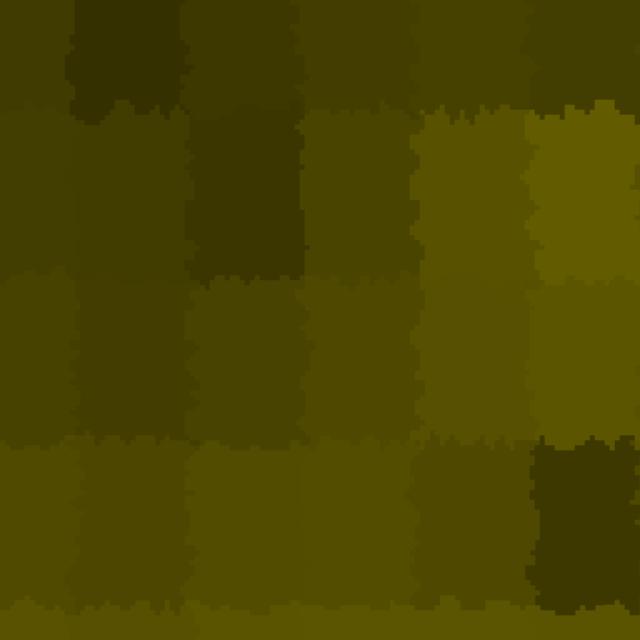
Write a three.js fragment shader that draws this pattern.

```glsl
varying vec2 vUv;

const vec2 CELL_SIZE = vec2(0.178, 0.2575);
const vec2 GRID_OFFSET = vec2(0.117, 0.052);
const float GRAIN = 128.0;
const float TAPS = 3.0;

float hash(vec2 p) {
  vec3 q = fract(vec3(p.xyx) * 0.1031);
  q += dot(q, q.yzx + 33.33);
  return fract((q.x + q.y) * q.z);
}

// Value noise centred on zero
float noise(vec2 p) {
  vec2 i = floor(p);
  vec2 f = fract(p);
  vec2 u = f * f * (3.0 - 2.0 * f);
  float low = mix(hash(i), hash(i + vec2(1.0, 0.0)), u.x);
  float high = mix(hash(i + vec2(0.0, 1.0)), hash(i + 1.0), u.x);
  return mix(low, high, u.y) - 0.5;
}

// Ragged shift, finer along an edge than across it
float raggedShift(float across, float along, float seed) {
  float wander = noise(vec2(across * 5.0, along * 15.0) + seed);
  float teeth = noise(vec2(across * 20.0, along * 65.0) + seed * 2.0);
  return 0.018 * wander + 0.034 * teeth;
}

vec2 cellIndex(vec2 p, vec2 size, vec2 offset) {
  vec2 shift = vec2(raggedShift(p.x, p.y, 11.0), raggedShift(p.y, p.x, 47.0));
  return floor((p + shift - offset) / size) + 1.0;
}

float bump(vec2 p, vec2 center, vec2 spread) {
  vec2 d = (p - center) / spread;
  return exp(-dot(d, d));
}

// Brightness falls upward, with broad light and dark areas
float cellTone(vec2 cell) {
  float tone = 0.355 - 0.03 * cell.y + 0.025 * step(3.5, cell.y);
  tone += 0.125 * bump(cell, vec2(5.0, 2.8), vec2(1.5, 1.0));
  tone -= 0.095 * bump(cell, vec2(5.0, 1.0), vec2(0.87, 0.4));
  tone -= 0.030 * bump(cell, vec2(5.0, 4.0), vec2(0.4));
  tone -= 0.060 * bump(cell, vec2(1.2, 4.0), vec2(0.8, 0.3));
  tone -= 0.030 * bump(cell, vec2(2.0, 3.0), vec2(0.5));
  tone -= 0.030 * bump(cell, vec2(1.0, 2.0), vec2(1.2, 0.9));
  tone -= 0.030 * bump(cell, vec2(0.7, 0.5), vec2(0.7, 0.8));
  return tone + 0.006 * (hash(cell + 5.0) - 0.5);
}

vec3 olive(float tone) {
  return vec3(tone, tone * 0.925, 0.0);
}

vec3 patchwork(vec2 p, float grain) {
  vec2 stepped = (floor(p * grain) + 0.5) / grain;
  return olive(cellTone(cellIndex(stepped, CELL_SIZE, GRID_OFFSET)));
}

void main() {
  // Average several taps to smooth the edges
  vec2 footprint = fwidth(vUv) * 1.5;
  vec3 color = vec3(0.0);
  for (float y = 0.0; y < TAPS; y++) {
    for (float x = 0.0; x < TAPS; x++) {
      vec2 jitter = (vec2(x, y) + 0.5) / TAPS - 0.5;
      color += patchwork(vUv + jitter * footprint, GRAIN);
    }
  }
  gl_FragColor = vec4(color / (TAPS * TAPS), 1.0);
}
```
